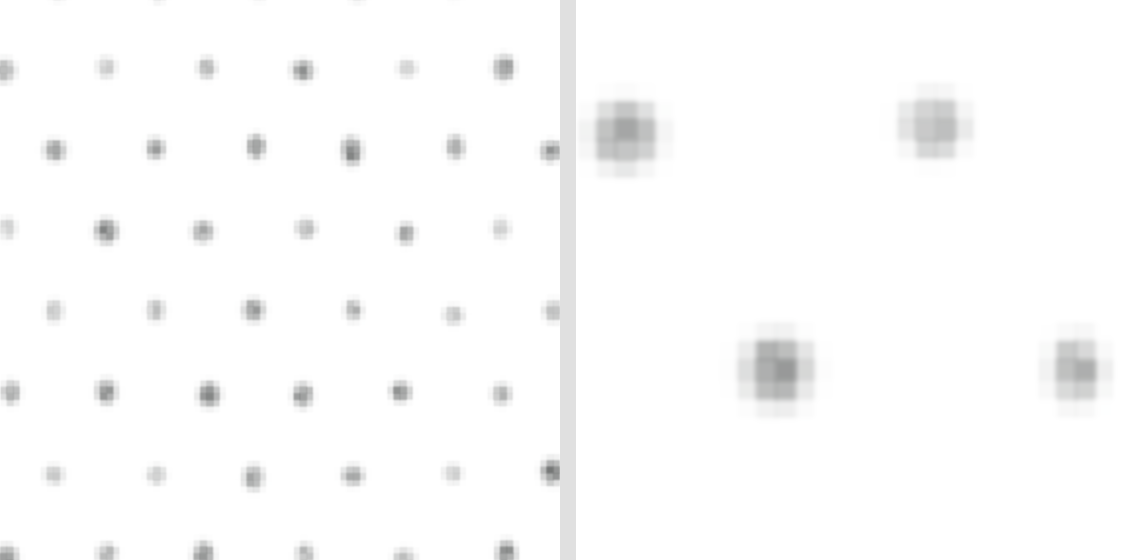
Left: the whole. Right: its middle third, enlarged.
Reproduce this pattern procedurally as a WebGL 1 fragment shader.

```glsl
precision highp float;

uniform vec2 u_resolution;

const vec2 PITCH = vec2(0.1768, 0.1452);      // spacing of columns and rows
const vec2 FIRST_DOT = vec2(0.0145, 0.1215);  // measured from the top left
const float BLOCKS = 84.0;                    // coarse blocks across the canvas
const vec3 PAPER = vec3(1.0);
const vec3 INK_ABSORPTION = vec3(1.0, 0.985, 0.99);

float hash(vec2 p) {
    vec3 q = fract(vec3(p.xyx) * 0.1031);
    q += dot(q, q.yzx + 33.33);
    return fract((q.x + q.y) * q.z);
}

vec2 hash2(vec2 p) {
    return vec2(hash(p + 17.3), hash(p + 61.7));
}

// Steps between block centres with narrow, smooth transitions
vec2 softBlocks(vec2 p, float count) {
    vec2 s = p * count - 0.5;
    return (floor(s) + smoothstep(0.22, 0.78, fract(s)) + 0.5) / count;
}

float blockNoise(vec2 p, float count) {
    vec2 s = p * count - 0.5;
    vec2 cell = floor(s);
    vec2 f = s - cell;
    float low = mix(hash(cell), hash(cell + vec2(1.0, 0.0)), f.x);
    float high = mix(hash(cell + vec2(0.0, 1.0)), hash(cell + 1.0), f.x);
    return mix(low, high, f.y);
}

// Flat-topped soft spot
float softDot(vec2 offset, vec2 radius) {
    float d = length(offset / radius);
    return exp(-d * d * d);
}

// Staggered rows of dots, each with its own position, size and strength
float dotInk(vec2 p, vec2 pitch, vec2 first) {
    vec2 grid = (p - first) / pitch;
    float row = floor(grid.y + 0.5);
    float stagger = 0.5 * mod(row, 2.0);
    float column = floor(grid.x - stagger + 0.5);
    vec2 id = vec2(column, row) + 40.0;

    vec2 center = first + vec2(column + stagger, row) * pitch;
    center += (hash2(id) - 0.5) * vec2(0.013, 0.011);

    float weight = hash(id + 5.9);
    float size = mix(0.0155, 0.0205, 0.6 * weight + 0.4 * hash(id + 83.1));
    float stretch = mix(0.9, 1.08, hash(id + 29.4));
    float strength = mix(0.17, 0.47, weight);
    return strength * softDot(p - center, size * vec2(stretch, 1.05 / stretch));
}

void main() {
    vec2 p = gl_FragCoord.xy / u_resolution;
    p.y = 1.0 - p.y;

    // Coarse blocks with uneven ink
    vec2 blockPoint = softBlocks(p, BLOCKS);
    float wear = mix(0.78, 1.22, blockNoise(blockPoint, BLOCKS));
    float ink = dotInk(blockPoint, PITCH, FIRST_DOT) * wear;

    gl_FragColor = vec4(PAPER - ink * INK_ABSORPTION, 1.0);
}
```
